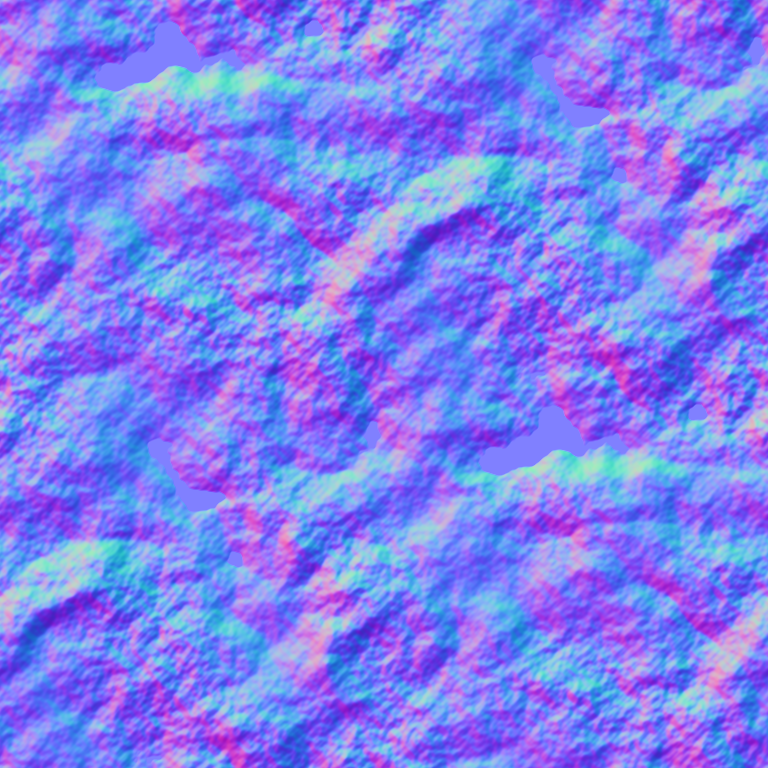
Give the GLSL for this texture map, as a Shadertoy shader.

```glsl
// Tiling normal map of rugged, diagonally folded rock with small flat basins.

const float TAU = 6.2831853;

// Unit gradient at a lattice cell, wrapped to the given period
vec2 latticeGradient(vec2 cell, vec2 period, float seed) {
    vec2 c = mod(cell, period) + seed;
    float angle = TAU * fract(sin(dot(c, vec2(12.9898, 78.233))) * 43758.5453);
    return vec2(cos(angle), sin(angle));
}

// Gradient noise that repeats once per unit of p; period is whole cells
float wrappedNoise(vec2 p, vec2 period, float seed) {
    vec2 q = p * period;
    vec2 cell = floor(q);
    vec2 f = q - cell;
    vec2 s = f * f * f * (f * (f * 6.0 - 15.0) + 10.0);
    vec2 e = vec2(1.0, 0.0);
    float a = dot(latticeGradient(cell, period, seed), f);
    float b = dot(latticeGradient(cell + e.xy, period, seed), f - e.xy);
    float c = dot(latticeGradient(cell + e.yx, period, seed), f - e.yx);
    float d = dot(latticeGradient(cell + e.xx, period, seed), f - e.xx);
    return mix(mix(a, b, s.x), mix(c, d, s.x), s.y);
}

// Broad folds running from lower left to upper right, broken into lumps
float folds(vec2 p) {
    float bend = 0.9 * wrappedNoise(p, vec2(3.0, 2.0), 3.7);
    float bands = 0.007 * sin(TAU * (2.0 * p.y + bend));
    float hills = 0.035 * wrappedNoise(p, vec2(2.0, 3.0), 11.3);
    float lumps = 0.03 * wrappedNoise(p, vec2(4.0, 5.0), 17.6);
    return bands + hills + lumps;
}

// Rounded blocks with softened creases between them
float boulders(vec2 p, float softness) {
    float n = wrappedNoise(p, vec2(5.0, 5.0), 23.9);
    return 0.04 * sqrt(n * n + softness * softness);
}

// Fine rock grain: every octave adds a similar slope
float grain(vec2 p, float roughness) {
    float sum = 0.0;
    float slope = 0.165;
    vec2 period = vec2(10.0, 11.0);
    for (int i = 0; i < 4; i++) {
        float strength = i == 0 ? 1.0 : roughness;
        sum += strength * slope / period.y * wrappedNoise(p, period, 5.1 + 7.3 * float(i));
        period *= 2.0;
        slope *= 0.96;
    }
    return sum;
}

// Height of the rock over the unit canvas, cut off at the basin level
float rockHeight(vec2 uv, float basinLevel) {
    // Diagonal axes: along the folds and across them
    vec2 p = vec2(uv.x + uv.y, uv.x - uv.y);

    // Jagged outlines, and folds leaning over to one side
    vec2 jag = 0.035 * vec2(wrappedNoise(p, vec2(13.0), 31.4), wrappedNoise(p, vec2(14.0), 57.8));
    vec2 leaning = p + jag + vec2(0.0, 2.2 * folds(p));

    float roughness = clamp(1.1 + 1.2 * wrappedNoise(p, vec2(4.0, 3.0), 41.2), 0.7, 1.5);
    float rock = folds(leaning) + boulders(leaning, 0.06) + grain(p, roughness);
    return max(rock, basinLevel);
}

// Central differences of the height, in canvas units
vec2 rockSlope(vec2 uv, float basinLevel, float stepSize) {
    vec2 e = vec2(stepSize, 0.0);
    float dx = rockHeight(uv + e.xy, basinLevel) - rockHeight(uv - e.xy, basinLevel);
    float dy = rockHeight(uv + e.yx, basinLevel) - rockHeight(uv - e.yx, basinLevel);
    return vec2(dx, dy) / (2.0 * stepSize);
}

void mainImage(out vec4 fragColor, in vec2 fragCoord) {
    vec2 uv = fragCoord / iResolution.xy;
    vec2 slope = rockSlope(uv, -0.016, 0.0014);

    // Red rises to the right, green rises downward, blue faces the viewer
    vec3 normal = normalize(vec3(slope.x, -slope.y, 1.0));
    fragColor = vec4(0.5 + 0.5 * normal, 1.0);
}
```
